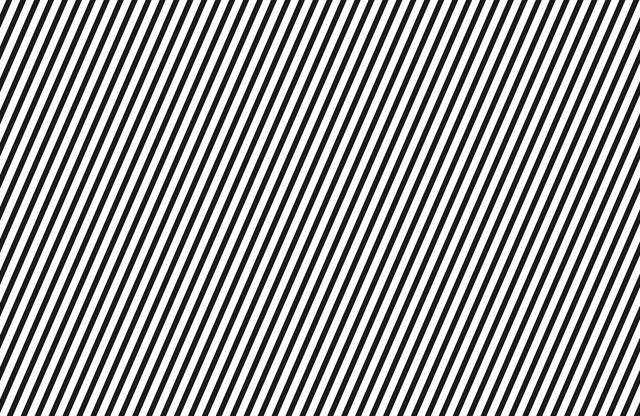
Reproduce this pattern procedurally as a WebGL 1 fragment shader.

```glsl
precision highp float;

// Slanted black stripes on white, leaning to the right.
// The stripes are one periodic distance field across the slant; each bar
// is charcoal along its middle and slightly darker towards its rims.

uniform vec2 u_resolution;

const float STRIPES_ACROSS = 45.93;  // repeats per canvas width
const float SLOPE = 0.4345;          // sideways run per unit of height
const float FIRST_STRIPE = 0.67;     // first centre at the top edge, in repeats
const float STRIPE_SHARE = 0.425;    // black part of each repeat

const vec3 PAPER = vec3(0.995);
const vec3 CORE = vec3(0.122, 0.114, 0.112);
const vec3 RIM = vec3(0.056, 0.050, 0.050);

// Horizontal distance to the nearest stripe centre, in repeats (0 to 0.5).
float stripeDistance(vec2 p, float count, float slope, float first) {
    float phase = (p.x + slope * p.y) * count - first;
    return abs(fract(phase + 0.5) - 0.5);
}

// Coverage of a band of given half width, smoothed over one pixel.
float bandCoverage(float dist, float halfWidth, float pixel) {
    return clamp((halfWidth - dist) / pixel + 0.5, 0.0, 1.0);
}

// Ink tone from the centre (0) to the edge (1) of a stripe.
vec3 inkColour(float across, vec3 core, vec3 rim) {
    return mix(core, rim, smoothstep(0.35, 0.65, across));
}

void main() {
    // Canvas widths, measured from the top left corner.
    vec2 p = vec2(gl_FragCoord.x, u_resolution.y - gl_FragCoord.y) / u_resolution.x;

    // One pixel measured across the slanted stripe, in repeats.
    float pixel = STRIPES_ACROSS * length(vec2(1.0, SLOPE)) / u_resolution.x;

    float halfWidth = 0.5 * STRIPE_SHARE;
    float dist = stripeDistance(p, STRIPES_ACROSS, SLOPE, FIRST_STRIPE);
    vec3 ink = inkColour(dist / halfWidth, CORE, RIM);
    vec3 colour = mix(PAPER, ink, bandCoverage(dist, halfWidth, pixel));

    gl_FragColor = vec4(colour, 1.0);
}
```
